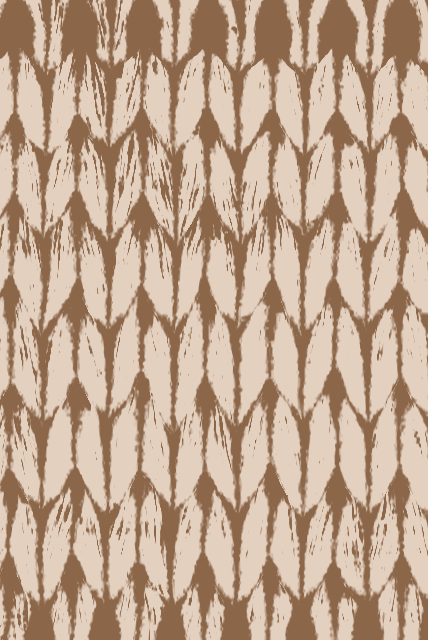
Give the GLSL for this pattern, as a Shadertoy shader.

```glsl
// Two-tone block print of chunky knitting: columns of V stitches with rough, dry-brushed seams.

float hash(vec2 p) {
    return fract(sin(dot(p, vec2(127.1, 311.7))) * 43758.5453);
}

float noise(vec2 p) {
    vec2 i = floor(p), f = fract(p);
    f = f * f * (3.0 - 2.0 * f);
    return mix(mix(hash(i), hash(i + vec2(1, 0)), f.x),
               mix(hash(i + vec2(0, 1)), hash(i + vec2(1, 1)), f.x), f.y);
}

// Ink depth at g, in stitch units with y pointing down; positive inside the ink.
float stitchInk(vec2 g) {
    // Mirrored half column: 0 on the peak seam, 1 on the valley seam
    float a = 2.0 * abs(g.x - floor(g.x + 0.5));
    float halfColumn = floor(2.0 * g.x);

    // Sheared row phase: 0 on the diagonal between two stacked leaves
    float t = g.y - 0.6 * a + 0.14 * (noise(g * vec2(2.0, 1.5) + 7.0) - 0.5);
    float f = fract(t);
    vec2 leaf = vec2(halfColumn, floor(t));
    float below = smoothstep(0.0, 0.05, f);

    // Brush grain runs along each leaning leaf
    vec2 along = vec2(a - 0.7 * f, g.y);
    float grain = noise(along * vec2(9.0, 5.0) + leaf * 17.3);
    float fine = noise(g * vec2(34.0, 26.0));

    // Wedge drooping from the peak, heavier on the right-hand leaf
    float rightSide = 1.0 - mod(halfColumn, 2.0);
    float droop = 0.16 + 0.3 * hash(leaf) + 0.16 * rightSide;
    float peak = 0.055 + below * droop * exp(-4.2 * f) * (0.6 + 0.8 * grain);
    peak += 0.5 * smoothstep(-0.65, -0.05, g.y) * smoothstep(0.12, 0.0, t);

    // Stem tapering down from the valley, spreading at the cast-off edge
    float valley = 0.065 + below * (0.1 + 0.2 * hash(leaf + 31.0)) * exp(-4.0 * f);
    valley += 0.38 * smoothstep(6.35, 6.85, g.y);

    // Diagonal arms fade out between peak and valley
    float pressure = noise(g * vec2(2.6, 1.8) + 43.0);
    float arm = 0.16 * smoothstep(0.4, 1.0, a) + 0.12 * smoothstep(0.55, 0.0, a)
              + 0.16 * (pressure - 0.5);
    float diagonal = 1.43 * min(f, 1.0 - f);

    float ink = max(max(peak - a, valley - (1.0 - a)), arm - diagonal);
    ink += 0.09 * (fine - 0.5) + 0.05 * (noise(g * vec2(14.0, 9.0)) - 0.5);

    // Dry streaks and specks gather near the joints of worn patches
    float wear = noise(g * 0.9 + 19.0);
    float streak = noise(along * vec2(13.0, 4.5) + leaf * 5.7);
    float fleck = streak + 0.3 * (fine - 0.5) - 0.92
                + 0.3 * smoothstep(0.35, 0.9, wear) + 0.14 * exp(-5.0 * f)
                - 0.2 * smoothstep(0.35, 0.75, f);
    return max(ink, 0.5 * fleck);
}

void mainImage(out vec4 fragColor, in vec2 fragCoord) {
    vec2 uv = fragCoord / iResolution.xy;
    float down = 1.0 - uv.y;

    // Stitch grid with slanting columns and unevenly stretched rows
    vec2 g = vec2(uv.x * 6.65 - 0.23 + 0.12 * down * (1.0 - uv.x),
                  down * 7.38 - 0.41 + 0.12 * sin(4.4 * down));
    g += 0.07 * (vec2(noise(g * 1.7), noise(g * 1.7 + 53.0)) - 0.5);
    g.x += 0.025 * (noise(g * vec2(7.0, 5.0)) - 0.5);

    float soft = max(0.055, 10.0 / iResolution.x);
    float ink = smoothstep(-soft, soft, stitchInk(g));
    vec3 cream = vec3(0.89, 0.815, 0.75);
    vec3 brown = vec3(0.545, 0.4, 0.285);
    fragColor = vec4(mix(cream, brown, ink), 1.0);
}
```
